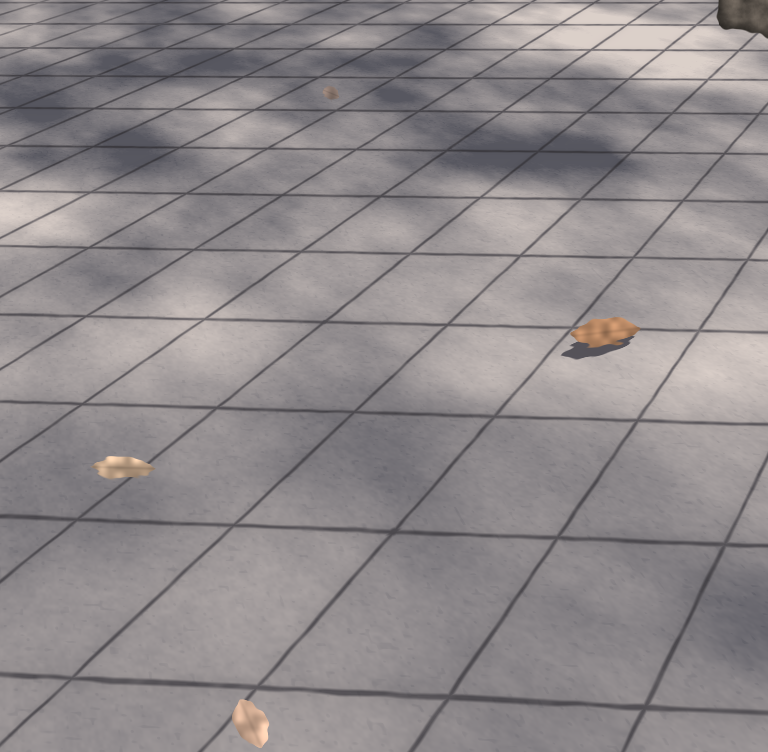
Give the GLSL for this texture, as a Shadertoy shader.

```glsl
// Square concrete pavers receding in perspective, under dappled shade with fallen leaves.
#define JOINT_HALF vec2(0.011, 0.013)
#define JOINT_COLOR vec3(0.25, 0.24, 0.26)
#define JOINT_STRENGTH 0.78
#define SHADE_COLOR vec3(0.34, 0.34, 0.375)
#define SUN_COLOR vec3(0.86, 0.815, 0.79)
#define BASE_LIGHT 0.47
#define PATCH_CONTRAST 1.35
#define TILE_VARIATION 0.05
#define GRAIN 0.10
#define KERB_COLOR vec3(0.36, 0.33, 0.30)

float hash(vec2 p) {
    vec3 q = fract(p.xyx * 0.1031);
    q += dot(q, q.yzx + 33.33);
    return fract((q.x + q.y) * q.z);
}

float noise(vec2 p) {
    vec2 i = floor(p), f = fract(p);
    f = f * f * (3.0 - 2.0 * f);
    return mix(mix(hash(i), hash(i + vec2(1, 0)), f.x),
               mix(hash(i + vec2(0, 1)), hash(i + vec2(1, 1)), f.x), f.y);
}

float fbm(vec2 p) {
    float sum = 0.0, amp = 0.5;
    for (int i = 0; i < 4; i++) {
        sum += amp * noise(p);
        p = p * 2.03 + 17.0;
        amp *= 0.5;
    }
    return sum / 0.9375;
}

// Canvas position (y down) to paving coordinates, one unit per paver.
vec2 toGround(vec2 p) {
    mat3 camera = mat3(0.2375, 0.0, -0.0137,
                       0.2650, -0.0810, 0.175,
                       0.0928, 0.9020, 1.0);
    vec3 g = inverse(camera) * vec3(p, 1.0);
    return g.xy / g.z;
}

// Sunlight: broad patches (x, y, radius, strength) plus ground-aligned dapple.
float sunlight(vec2 p, vec2 g) {
    vec4 patches[12] = vec4[12](
        vec4(0.05, 0.29, 0.10, 0.24), vec4(0.50, 0.30, 0.09, 0.26),
        vec4(0.29, 0.44, 0.14, 0.22), vec4(0.62, 0.48, 0.12, 0.26),
        vec4(0.80, 0.04, 0.18, 0.28), vec4(0.95, 0.48, 0.15, 0.18),
        vec4(0.70, 0.18, 0.15, -0.26), vec4(0.14, 0.35, 0.10, -0.28),
        vec4(0.45, 0.61, 0.18, -0.17), vec4(1.00, 0.82, 0.17, -0.26),
        vec4(0.08, 0.19, 0.15, -0.24), vec4(0.20, 0.07, 0.15, -0.20));
    float light = BASE_LIGHT;
    for (int i = 0; i < 12; i++) {
        vec2 d = (p - patches[i].xy) * vec2(1.0, 2.0) / patches[i].z;
        light += PATCH_CONTRAST * patches[i].w * exp(-dot(d, d));
    }
    float dapple = fbm(vec2(g.x + 1.1 * g.y, g.y) * 0.85 + 4.0) - 0.5;
    return light + dapple * mix(1.35, 0.5, smoothstep(0.1, 0.8, p.y));
}

// Dark seams between pavers, paler where they become very thin.
float joints(vec2 g, vec2 soft) {
    vec2 wobble = vec2(noise(g * 9.0), noise(g.yx * 9.0 + 31.0)) - 0.5;
    vec2 edge = abs(fract(g + wobble * 0.008 - 0.5) - 0.5);
    vec2 halfWidth = JOINT_HALF * (0.7 + 0.6 * noise(g * 4.0));
    vec2 blur = 1.2 * soft + 0.004;
    vec2 seam = 1.0 - smoothstep(max(halfWidth - blur, 0.0), halfWidth + blur, edge);
    seam *= min(vec2(1.0), 3.2 * halfWidth / soft);
    return max(seam.x, seam.y) * (0.8 + 0.3 * noise(g * 14.0));
}

// Pointed, slightly ragged leaf: x is its mask, y its place across the midrib.
vec2 leaf(vec2 p, vec2 center, vec2 size, float angle, float px) {
    float c = cos(angle), s = sin(angle);
    vec2 q = mat2(c, -s, s, c) * (p - center) / size;
    float ragged = 0.5 * (noise(q * 3.0 + center * 90.0) - 0.5);
    float d = (abs(q.y) - 1.0 + pow(abs(q.x), 3.0) + ragged) * size.y;
    return vec2(1.0 - smoothstep(-px, px, d), q.y);
}

vec3 addLeaf(vec3 color, vec2 shape, vec3 tint, vec2 p) {
    float vein = 1.0 - 0.1 * exp(-60.0 * shape.y * shape.y);
    float blotch = 0.78 + 0.4 * noise(p * 90.0);
    return mix(color, tint * vein * blotch * (1.0 - 0.12 * shape.y), shape.x);
}

void mainImage(out vec4 fragColor, in vec2 fragCoord) {
    vec2 p = fragCoord / iResolution.xy;
    p.y = 1.0 - p.y;
    float px = 1.0 / iResolution.y;
    vec2 g = toGround(p);
    vec2 gx = dFdx(g), gy = dFdy(g);
    vec2 soft = sqrt(gx * gx + gy * gy);

    // Concrete surface
    float light = sunlight(p, g) + TILE_VARIATION * (hash(floor(g) + 50.0) - 0.5);
    float near = 1.0 - smoothstep(0.015, 0.07, soft.y);
    vec2 level = vec2(g.x + 1.1 * g.y, g.y);
    float grain = 0.6 * noise(level * vec2(24.0, 30.0)) + 0.4 * noise(level * 52.0) - 0.5;
    float pits = smoothstep(0.78, 0.95, noise(level * vec2(30.0, 40.0) + 9.0));
    light += near * (GRAIN * grain - 0.06 * pits) + 0.10 * (fbm(level * 4.0) - 0.5);
    light = clamp(light, 0.0, 1.0);
    vec3 color = mix(SHADE_COLOR, SUN_COLOR, light);

    // Joints with dirt at their edges and clumps at some crossings
    vec2 edge = abs(fract(g - 0.5) - 0.5);
    color *= 1.0 - 0.06 * exp(-18.0 * min(edge.x, edge.y));
    float clump = step(0.8, hash(floor(g + 0.5) + 7.0))
                * (1.0 - smoothstep(0.015, 0.05, length(edge)));
    float seam = clamp(max(joints(g, soft), near * clump), 0.0, 1.0);
    color = mix(color, JOINT_COLOR * (0.8 + 0.5 * light), JOINT_STRENGTH * seam);

    // Fallen leaves, the raised one with a cast shadow
    vec2 shadow = leaf(p, vec2(0.780, 0.460), vec2(0.048, 0.013), -0.25, px);
    color = mix(color, vec3(0.29, 0.28, 0.31), 0.9 * shadow.x);
    color = addLeaf(color, leaf(p, vec2(0.787, 0.442), vec2(0.045, 0.017), -0.12, px), vec3(0.73, 0.54, 0.40), p);
    color = addLeaf(color, leaf(p, vec2(0.160, 0.622), vec2(0.040, 0.014), 0.03, px), vec3(0.79, 0.67, 0.56), p);
    color = addLeaf(color, leaf(p, vec2(0.327, 0.963), vec2(0.034, 0.021), 1.15, px), vec3(0.85, 0.70, 0.60), p);
    color = addLeaf(color, leaf(p, vec2(0.431, 0.124), vec2(0.012, 0.008), 0.4, px), vec3(0.60, 0.52, 0.48), p);

    // Rough kerb in the far corner
    float kerb = max(0.935 - p.x, p.y - 0.034 - 0.22 * (p.x - 0.935)) + 0.008 * (noise(p * 90.0) - 0.5);
    vec3 stone = KERB_COLOR * (0.6 + 0.8 * fbm(p * 70.0)) * (1.0 - 0.4 * smoothstep(-0.018, 0.0, kerb));
    color = mix(color, stone, 1.0 - smoothstep(-px, px, kerb));

    fragColor = vec4(clamp(color, 0.0, 1.0), 1.0);
}
```
